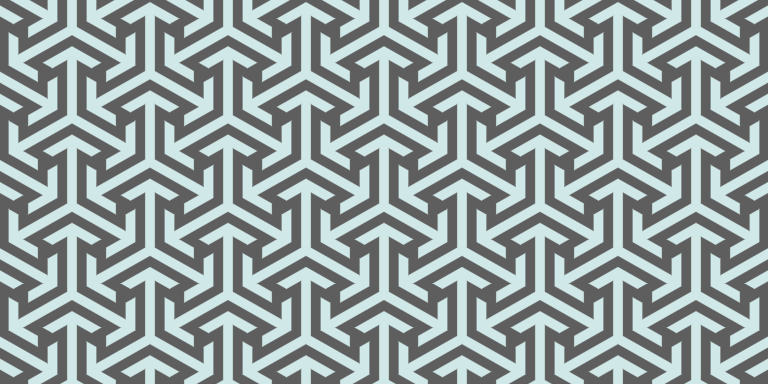
This pattern is drawn by a Shadertoy shader. Its source:

```glsl
// Interlocking three-way arrows in pale aqua on grey, set on a triangular lattice.
// One arm is a folded distance function; the nearest lattice cells are united.
// One unit is a line width: strokes and the gaps between them are both 1 wide.

const float ROW = 9.2376;  // vertical lattice step, 16 / sqrt(3)
const float COLUMN = 8.0;  // horizontal lattice step

// Signed distance to a tripod of arrows pointing up, lower left and lower right.
float tripleArrow(vec2 p) {
    // Fold all three arms onto the right half of the upward one
    p.x = abs(p.x);
    vec2 mirror = vec2(0.5, -0.8660254);
    p -= 2.0 * max(dot(p, mirror), 0.0) * mirror;
    p.x = abs(p.x);

    float roof = dot(p, vec2(0.5, 0.8660254)) - 6.5;  // outer edge of the head
    float stem = max(p.x - 0.5, roof);
    float barb = max(abs(roof + 0.5) - 0.5, dot(p, mirror) + 3.5);
    return min(stem, barb);
}

// Union of the arrows around the nearest lattice point.
float arrowLattice(vec2 p) {
    float column = round(p.x / COLUMN);
    float row = round(p.y / ROW - 0.5 * column);
    float d = 1e3;
    for (int i = -1; i <= 1; i++) {
        for (int j = -1; j <= 1; j++) {
            vec2 cell = vec2(column, row) + vec2(i, j);
            vec2 center = vec2(COLUMN * cell.x, ROW * (cell.y + 0.5 * cell.x));
            d = min(d, tripleArrow(p - center));
        }
    }
    return d;
}

void mainImage(out vec4 fragColor, in vec2 fragCoord) {
    // Canvas heights to line widths, slightly flattened vertically
    vec2 uv = fragCoord / iResolution.y;
    vec2 origin = vec2(0.5 * iResolution.x / iResolution.y, 0.463);
    vec2 lineWidth = vec2(0.02539, 0.02489);
    float d = arrowLattice((uv - origin) / lineWidth);

    float pixel = 1.0 / (iResolution.y * lineWidth.x);
    float ink = 1.0 - smoothstep(-0.8 * pixel, 0.8 * pixel, d);
    vec3 grey = vec3(0.37);
    vec3 aqua = vec3(0.82, 0.91, 0.91);
    fragColor = vec4(mix(grey, aqua, ink), 1.0);
}
```
